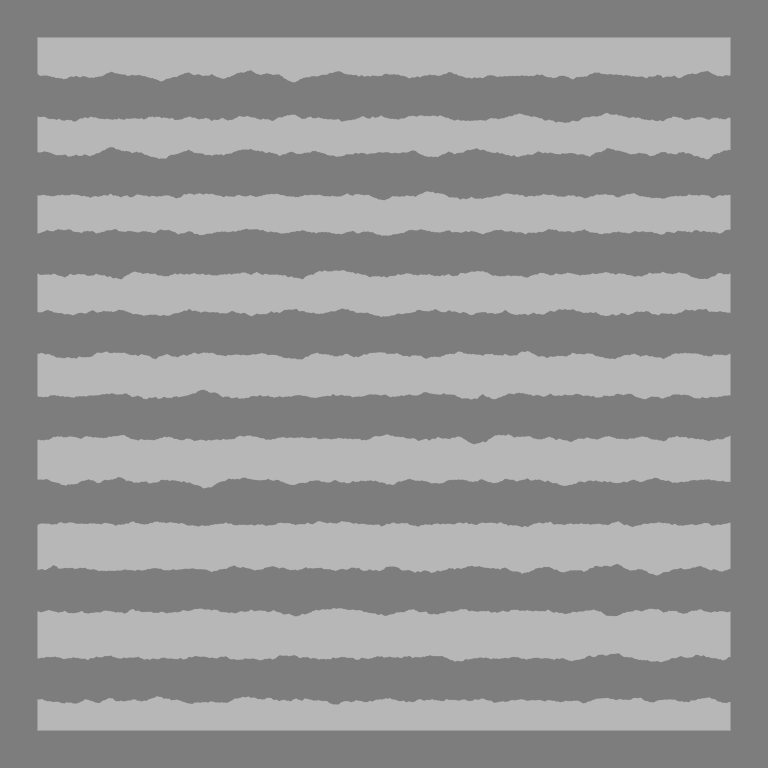
A Shadertoy shader for this pattern:

```glsl
// A pale square panel in a dark frame, crossed by ragged dark bands.
// Each band has two independent edges displaced by fractal gradient noise;
// the band spacing is even apart from a gentle bow towards the top.

#define DARK vec3(0.49)
#define LIGHT vec3(0.718)
#define PANEL_HALF 0.4512     // half side of the pale panel
#define BAND_COUNT 8
#define BAND_WIDTH 0.0553
#define FIRST_BAND 0.1263     // centre of the top band, from the top edge
#define BAND_PITCH 0.1083
#define BAND_BOW 0.0169       // upward shift of the middle bands
#define ROUGHNESS 0.0125      // edge displacement
#define ROUGH_SCALE 17.0      // coarsest noise cells across the canvas
#define ROUGH_GAIN 0.6        // amplitude ratio between octaves
#define OCTAVES 5

const float PI = 3.14159;

// Random slope in -1..1 for a lattice point of one edge
float slope(int cell, int seed) {
    uint h = uint(cell) * 1597u + uint(seed) * 51749u + 977u;
    h = (h ^ (h >> 15)) * 73244475u;
    h = (h ^ (h >> 13)) * 73244475u;
    h ^= h >> 16;
    return float(h & 65535u) / 32767.5 - 1.0;
}

float gradientNoise(float x, int seed) {
    int cell = int(floor(x));
    float f = fract(x);
    float blend = f * f * f * (f * (f * 6.0 - 15.0) + 10.0);
    return mix(slope(cell, seed) * f, slope(cell + 1, seed) * (f - 1.0), blend);
}

// Fractal displacement along one edge
float raggedness(float x, int seed) {
    float sum = 0.0, amplitude = ROUGHNESS, frequency = ROUGH_SCALE;
    for (int i = 0; i < OCTAVES; i++) {
        sum += amplitude * gradientNoise(x * frequency + 0.37 * float(i), seed + 31 * i);
        amplitude *= ROUGH_GAIN;
        frequency *= 2.0;
    }
    return sum;
}

// Antialiased coverage of the inside of a signed distance
float coverage(float dist, float pixel) {
    return 1.0 - smoothstep(-0.7 * pixel, 0.7 * pixel, dist);
}

void mainImage(out vec4 fragColor, in vec2 fragCoord) {
    vec2 uv = fragCoord / iResolution.xy;
    float pixel = 1.0 / min(iResolution.x, iResolution.y);

    // Pale panel
    vec2 fromCentre = abs(uv - 0.5) - PANEL_HALF;
    float pale = coverage(max(fromCentre.x, fromCentre.y), pixel);

    // Dark bands, counted from the top
    float depth = 1.0 - uv.y;
    for (int i = 0; i < BAND_COUNT; i++) {
        float bow = BAND_BOW * sin(PI * float(i) / float(BAND_COUNT - 1));
        float centre = FIRST_BAND + BAND_PITCH * float(i) - bow;
        float upper = centre - 0.5 * BAND_WIDTH + raggedness(uv.x, 2 * i);
        float lower = centre + 0.5 * BAND_WIDTH + raggedness(uv.x, 2 * i + 1);
        pale *= 1.0 - coverage(max(upper - depth, depth - lower), pixel);
    }

    fragColor = vec4(mix(DARK, LIGHT, pale), 1.0);
}
```
